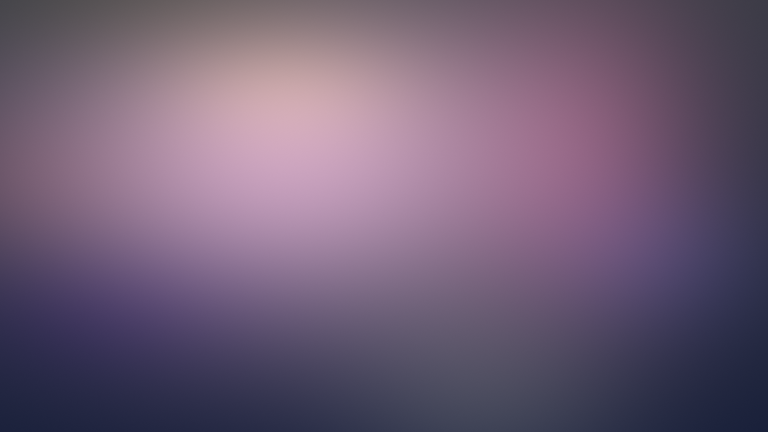
Write a Shadertoy shader that draws this background.

```glsl
// A soft, out-of-focus backdrop: a pale pink light beside a rose one, over dusky navy.
// Wide elliptical Gaussian glows are summed on a vertical gradient, with small tints
// to shift the hue, and a faint hashed dither to hide banding.

// Elliptical falloff: 1 at the centre, 1/e at the radius
float glow(vec2 uv, vec2 centre, vec2 radius) {
    vec2 d = (uv - centre) / radius;
    return exp(-dot(d, d));
}

// Sine-free hash in 0..1
float hash(vec2 p) {
    vec3 q = fract(p.xyx * 0.1031);
    q += dot(q, q.yzx + 33.33);
    return fract((q.x + q.y) * q.z);
}

void mainImage(out vec4 fragColor, in vec2 fragCoord) {
    vec2 uv = fragCoord / iResolution.xy;

    // Navy floor rising to slate
    vec3 color = mix(vec3(0.09, 0.12, 0.22), vec3(0.21, 0.22, 0.26), uv.y);

    // Main pink light and its peach upper side
    color += vec3(0.62, 0.45, 0.50) * glow(uv, vec2(0.378, 0.63), vec2(0.352, 0.405));
    color += vec3(0.09, 0.08, 0.01) * glow(uv, vec2(0.371, 0.80), vec2(0.17, 0.14));

    // Rose light on the right, with violet below it
    color += vec3(0.21, 0.07, 0.11) * glow(uv, vec2(0.768, 0.64), vec2(0.17, 0.382));
    color += vec3(0.03, 0.04, 0.09) * glow(uv, vec2(0.866, 0.40), vec2(0.143, 0.185));

    // Grey haze along the lower edge
    color += vec3(0.12, 0.12, 0.09) * glow(uv, vec2(0.638, 0.074), vec2(0.195, 0.278));

    // Left side: rose at mid height, violet beneath
    color += vec3(0.07, 0.02, 0.015) * glow(uv, vec2(0.013, 0.583), vec2(0.18, 0.185));
    color += vec3(-0.02, -0.04, 0.02) * glow(uv, vec2(0.143, 0.282), vec2(0.195, 0.162));

    // Olive shade under the top edge
    color -= vec3(0.04, 0.02, 0.07) * glow(uv, vec2(0.234, 1.0), vec2(0.30, 0.174));

    // Dither by less than one display step
    color += (hash(fragCoord) - 0.5) / 255.0;
    fragColor = vec4(clamp(color, 0.0, 1.0), 1.0);
}
```
